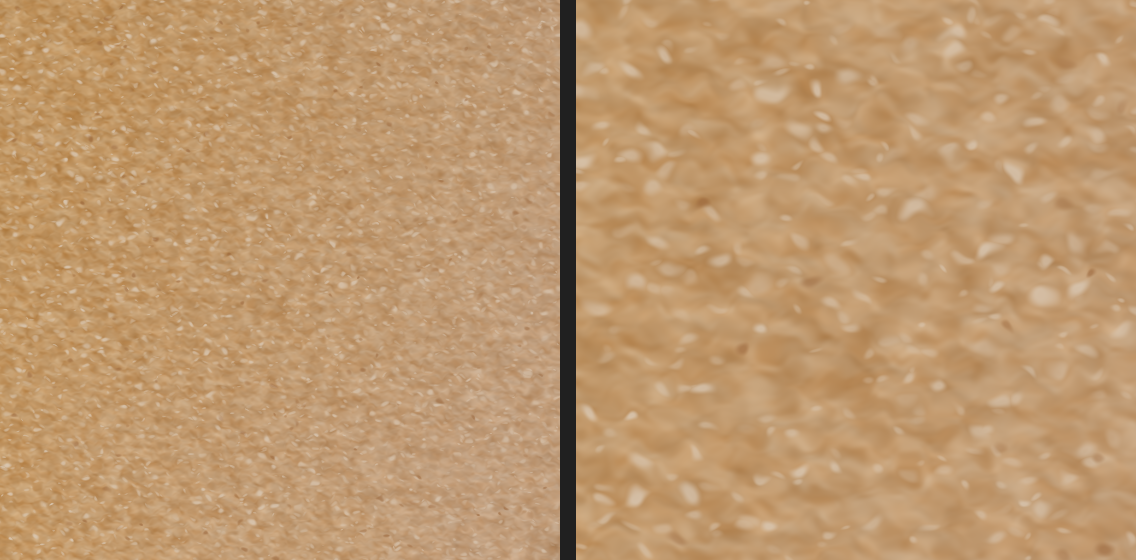
Left, the full canvas; right, a detail of the centre.
A Shadertoy shader for this texture:

```glsl
// Warm tan cork-like sheet with fine streaky grain, pale flakes and a few brown specks.

const vec3 OCHRE_LEFT = vec3(0.757, 0.588, 0.385);
const vec3 BEIGE_RIGHT = vec3(0.750, 0.610, 0.475);
const vec3 GRAIN_AXIS = vec3(0.13, 0.21, 0.28);
const vec3 FLAKE_COLOR = vec3(0.86, 0.80, 0.73);
const vec3 SPECK_COLOR = vec3(0.60, 0.39, 0.22);

float hash(vec2 p, float seed) {
    return fract(sin(dot(p, vec2(127.1, 311.7)) + seed * 74.7) * 43758.5453);
}

vec2 rotate(vec2 p, float angle) {
    float c = cos(angle), s = sin(angle);
    return vec2(c * p.x - s * p.y, s * p.x + c * p.y);
}

float valueNoise(vec2 p, float seed) {
    vec2 cell = floor(p);
    vec2 f = fract(p);
    f = f * f * (3.0 - 2.0 * f);
    float low = mix(hash(cell, seed), hash(cell + vec2(1, 0), seed), f.x);
    float high = mix(hash(cell + vec2(0, 1), seed), hash(cell + vec2(1, 1), seed), f.x);
    return mix(low, high, f.y);
}

// Short streaks: three sizes of stretched noise, centred on zero
float streakGrain(vec2 p, float seed) {
    float coarse = valueNoise(rotate(p, 0.15) * vec2(62.0, 105.0), seed);
    float medium = valueNoise(rotate(p, 0.38) * vec2(88.0, 175.0), seed + 1.0);
    float fine = valueNoise(rotate(p, -0.2) * vec2(140.0, 260.0), seed + 2.0);
    return 0.4 * coarse + 0.4 * medium + 0.2 * fine - 0.5;
}

// Scattered soft ellipses of varied size, tilt and strength
float scatter(vec2 p, float grid, float share, vec2 radius, float seed) {
    vec2 home = floor(p * grid);
    float cover = 0.0;
    for (int y = -1; y <= 1; y++) {
        for (int x = -1; x <= 1; x++) {
            vec2 cell = home + vec2(x, y);
            if (hash(cell, seed) > share) continue;
            vec2 jitter = vec2(hash(cell, seed + 1.0), hash(cell, seed + 2.0));
            float tilt = 0.15 + 1.3 * (hash(cell, seed + 3.0) - 0.5);
            float size = mix(0.6, 1.35, hash(cell, seed + 4.0));
            float strength = mix(0.35, 1.0, hash(cell, seed + 5.0));
            vec2 offset = rotate(p - (cell + jitter) / grid, tilt);
            float d = length(offset / (radius * size));
            cover = max(cover, strength * (1.0 - smoothstep(0.25, 1.15, d)));
        }
    }
    return cover;
}

// Slow drift from ochre to beige, lighter below, with a dim lower right corner
vec3 sheetColor(vec2 uv) {
    float drift = valueNoise(uv * 5.0, 40.0) - 0.5;
    float across = clamp(uv.x + 0.25 * (0.5 - uv.y) + 0.2 * drift, 0.0, 1.0);
    vec3 color = mix(OCHRE_LEFT, BEIGE_RIGHT, across);
    color += vec3(0.016, 0.016, 0.02) * (0.5 - uv.y);
    float corner = smoothstep(-0.015, 0.03, uv.x - 0.67 * uv.y - 0.94);
    return color - 0.035 * corner;
}

void mainImage(out vec4 fragColor, in vec2 fragCoord) {
    vec2 uv = fragCoord / iResolution.xy;
    vec2 p = fragCoord / iResolution.y;

    // Bend the domain so that outlines and directions are irregular
    vec2 bend = vec2(valueNoise(p * 95.0, 10.0), valueNoise(p * 95.0, 11.0)) - 0.5;
    vec2 q = p + bend * vec2(0.007, 0.006);

    float contrast = mix(1.12, 0.85, uv.x);
    vec3 color = sheetColor(uv);
    color += GRAIN_AXIS * streakGrain(q, 20.0) * contrast;
    color += vec3(0.09, 0.07, 0.05) * streakGrain(q + 3.0, 30.0);

    // Pale flakes, large and small, then rare brown specks
    float flakes = scatter(q, 48.0, 0.32, vec2(0.0075, 0.0046), 50.0);
    float chips = scatter(q, 80.0, 0.30, vec2(0.0055, 0.0030), 60.0);
    float specks = scatter(q, 36.0, 0.13, vec2(0.0062, 0.0042), 70.0);
    color = mix(color, FLAKE_COLOR, 0.75 * max(flakes, 0.7 * chips) * contrast);
    color = mix(color, SPECK_COLOR, 0.6 * specks);

    fragColor = vec4(clamp(color, 0.0, 1.0), 1.0);
}
```
